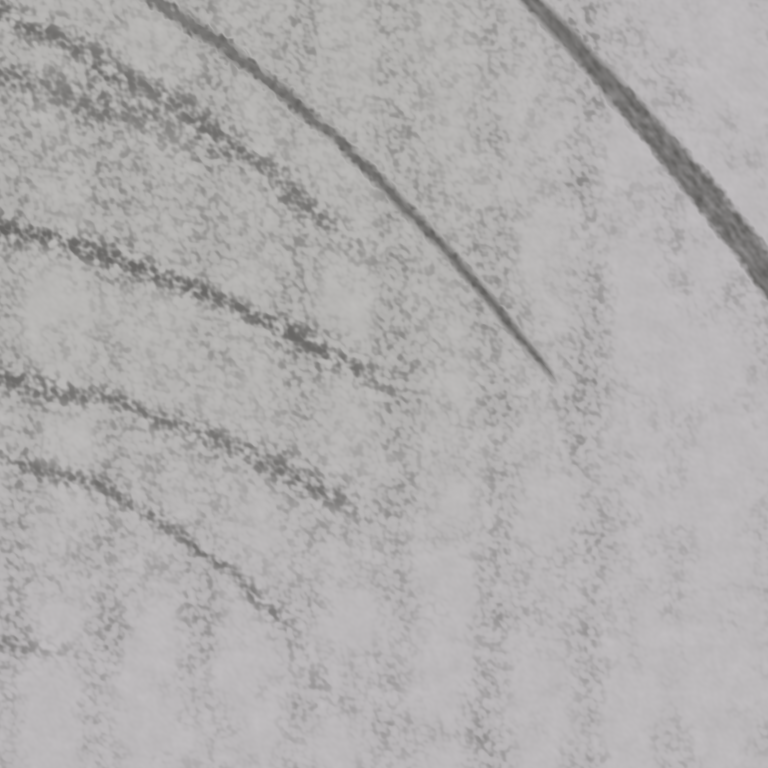
Give the GLSL for this texture, as a WebGL 2 fragment shader.

```glsl
#version 300 es
precision highp float;
// Draws pale grainy paper with faint vertical bands and curved charcoal strokes.

uniform vec2 u_resolution;
out vec4 fragColor;

const vec3 COOL_PAPER = vec3(0.748, 0.737, 0.744);
const vec3 WARM_PAPER = vec3(0.750, 0.745, 0.738);
const vec3 CHARCOAL = vec3(0.375, 0.370, 0.363);
const float GRAIN_SCALE = 80.0;   // grain cells across the canvas
const float BAND_SPACING = 0.125; // gap between vertical bands
const float EDGE_SOFT = 0.005;    // blur of the stroke edges
const float HALO_WIDTH = 0.032;   // rubbed tone around grainy strokes
const int GRAINY_STROKES = 4;

vec2 hashGradient(vec2 cell) {
  vec3 q = fract(cell.xyx * vec3(0.1031, 0.1030, 0.0973));
  q += dot(q, q.yzx + 33.33);
  float angle = 6.2832 * fract((q.x + q.y) * q.z);
  return vec2(cos(angle), sin(angle));
}

// Gradient noise, roughly -0.7 to 0.7.
float noise(vec2 p) {
  vec2 i = floor(p), f = fract(p);
  vec2 u = f * f * f * (f * (f * 6.0 - 15.0) + 10.0);
  vec2 e = vec2(1.0, 0.0);
  float a = dot(hashGradient(i), f);
  float b = dot(hashGradient(i + e), f - e);
  float c = dot(hashGradient(i + e.yx), f - e.yx);
  float d = dot(hashGradient(i + e.xx), f - e.xx);
  return mix(mix(a, b, u.x), mix(c, d, u.x), u.y);
}

// Rounded flecks with a slight lean along the falling diagonal.
float paperGrain(vec2 p) {
  vec2 q = vec2(p.x + 0.18 * p.y, p.y + 0.15 * p.x) * GRAIN_SCALE;
  return 1.5 * noise(q) + 1.15 * noise(q * 1.83 + 17.0) + 0.7 * noise(q * 0.45 + 71.0);
}

// Signed distance to the falling curve y = c.x - c.y x - c.z x^2.
float curveDistance(vec2 p, vec3 c) {
  float slope = c.y + 2.0 * c.z * p.x;
  return (p.y - c.x + p.x * (c.y + c.z * p.x)) / sqrt(1.0 + slope * slope);
}

// Crisp stroke with a slightly ragged edge.
float crispStroke(vec2 p, vec3 curve, float halfWidth, float ragged) {
  float d = abs(curveDistance(p, curve) + 0.004 * noise(p * 22.0)) + 0.0022 * ragged;
  return 1.0 - smoothstep(halfWidth - EDGE_SOFT, halfWidth + EDGE_SOFT, d);
}

// Soft stroke broken up by the tooth of the paper: x is ink, y is its halo.
vec2 grainyStroke(vec2 p, vec3 curve, float halfWidth, float endX, float grain) {
  float d = curveDistance(p, curve) + 0.012 * noise(p * 11.0) + 0.005 * noise(p * 37.0);
  float fade = 1.0 - smoothstep(endX - 0.08, endX + 0.03, p.x);
  float swell = halfWidth * (1.0 + 0.8 * noise(p * 9.0 + 3.0));
  float body = fade * exp(-d * d / (swell * swell));
  float tooth = smoothstep(-0.8, 1.1, grain + 1.1 * body - 0.65 + 0.8 * noise(p * 19.0 + 8.0));
  return vec2(body * tooth, fade * exp(-d * d / (HALO_WIDTH * HALO_WIDTH)));
}

// Density of the rubbed tone: wavering bands and patchy clouds.
float rubbedTone(vec2 p, float upperLeft) {
  float x = p.x + 0.03 * noise(p * vec2(5.0, 6.0));
  float wave = 0.5 + 0.5 * cos(6.2832 * (x - 0.015) / BAND_SPACING);
  float strength = 0.85 + 0.9 * noise(vec2(p.x * 7.0, p.y * 3.0) + 23.0);
  float bands = wave * wave * strength * (1.0 - 0.5 * smoothstep(0.68, 0.98, p.x));
  float clouds = 0.75 * noise(p * 6.0 + 5.0) + 0.75 * noise(p * 14.0 + 13.0);
  clouds += 0.55 * noise(p * 31.0 + 29.0);
  return clamp(0.62 * bands + 0.32 * upperLeft + 0.75 * clouds + 0.03, 0.0, 1.0);
}

void main() {
  vec2 p = gl_FragCoord.xy / u_resolution;
  float grain = paperGrain(p);
  float upperLeft = smoothstep(0.1, 0.6, p.y) * (1.0 - smoothstep(0.5, 0.92, p.x));

  // Fan of grainy strokes from the left edge
  vec2 fan = vec2(0.0);
  for (int n = 0; n < GRAINY_STROKES; n++) {
    float i = float(n);
    vec3 curve = vec3(0.985 - 0.33 * i + 0.045 * i * i,
                      0.12 + 0.33 * exp(-1.6 * i),
                      0.45 + 0.75 * pow(i / 3.0, 8.0));
    float endX = 0.48 + 0.07 * i - 0.0317 * i * i;
    float width = mix(0.021, 0.014, i / 3.0);
    float weight = (n == 1 ? 0.88 : 0.70) * (1.0 - 0.3 * p.x);
    fan = max(fan, vec2(weight, 1.0) * grainyStroke(p, curve, width, endX, grain));
  }
  // Wide smudges under the top and bottom strokes
  fan = max(fan, vec2(0.5, 1.0) * grainyStroke(p, vec3(0.9, 0.2, 0.5), 0.030, 0.28, grain));
  fan = max(fan, vec2(0.4, 0.8) * grainyStroke(p, vec3(0.165, 0.15, 0.3), 0.014, 0.1, grain));

  // Paper tooth and rubbed tone
  float tone = clamp(rubbedTone(p, upperLeft) + 0.28 * fan.y, 0.0, 1.0);
  float dark = 0.035 + (0.028 + 0.05 * tone) * grain + 0.05 * noise(p * 27.0);
  dark += 0.04 * upperLeft + tone * (0.11 + 0.27 * smoothstep(-0.3, 1.0, grain));
  float ink = fan.x;

  // Long tapering stroke: rough above, sharp below
  float along = smoothstep(0.2, 0.72, p.x);
  float taper = mix(0.0085, 0.0048, along) * (1.0 - smoothstep(0.70, 0.735, p.x));
  float ragged = grain * mix(2.4, 0.7, along);
  float longStroke = crispStroke(p, vec3(1.0965, 0.354, 0.642), taper, ragged);
  longStroke *= 1.0 - smoothstep(0.715, 0.73, p.x);
  ink = max(ink, longStroke * (0.66 + 0.18 * along - 0.16 * grain));

  // Broad dark stroke in the upper right, streaked along its length
  float broad = mix(0.010, 0.019, smoothstep(0.69, 0.95, p.x));
  float broadStroke = crispStroke(p, vec3(1.468, 0.35, 0.475), broad, grain);
  float streaks = noise(vec2(p.x + 0.85 * p.y, 0.3 * (p.y - p.x)) * 110.0);
  ink = max(ink, broadStroke * (0.74 - 0.14 * grain + 0.28 * streaks));

  dark = mix(dark, 1.0, clamp(ink, 0.0, 1.0));
  vec3 paper = mix(COOL_PAPER, WARM_PAPER, upperLeft);
  fragColor = vec4(mix(paper, CHARCOAL, dark), 1.0);
}
```
